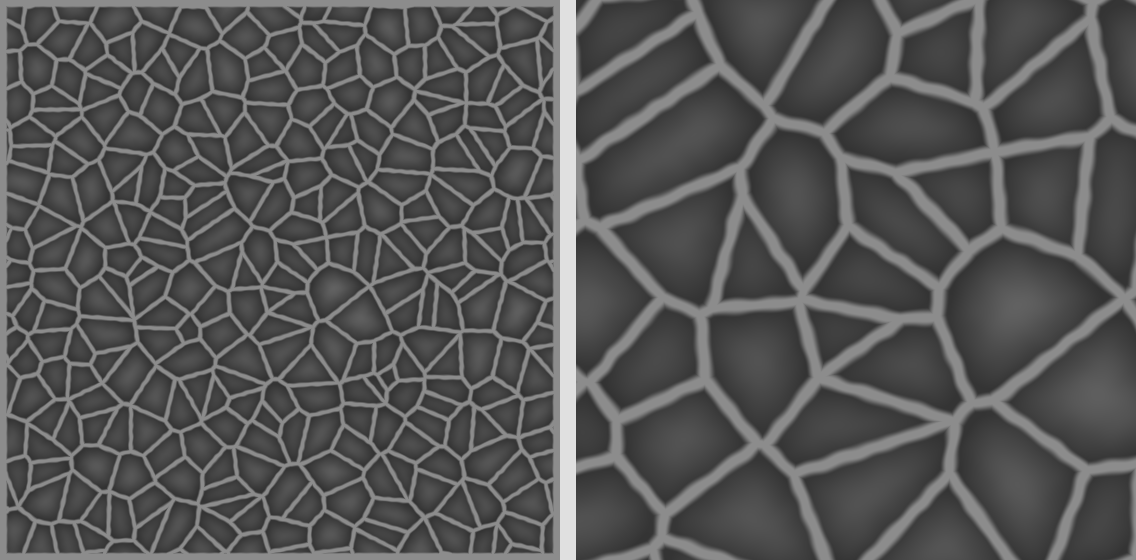
Left, the full canvas; right, a detail of the centre.
Write a WebGL 1 fragment shader that draws this pattern.

```glsl
precision highp float;
// Grey cracked mosaic: irregular Voronoi cells with soft pale seams inside a thin frame.

uniform vec2 u_resolution;

const float GRID = 12.0;   // grid squares per canvas side, two seeds in each

vec2 hash2(vec2 p) {
  vec3 q = fract(p.xyx * vec3(0.1031, 0.1030, 0.0973));
  q += dot(q, q.yzx + 33.33);
  return fract((q.xx + q.yz) * q.zy);
}

vec2 seedPoint(vec2 square, float index) {
  return square + hash2(square + vec2(37.0, 71.0) * (index + 1.0));
}

// Offset from p to its nearest seed.
vec2 nearestSeed(vec2 p) {
  vec2 nearest = vec2(9.0);
  for (int y = -2; y <= 2; y++)
    for (int x = -2; x <= 2; x++)
      for (int i = 0; i < 2; i++) {
        vec2 offset = seedPoint(floor(p) + vec2(x, y), float(i)) - p;
        if (dot(offset, offset) < dot(nearest, nearest)) nearest = offset;
      }
  return nearest;
}

// x: exact distance to the closest seam, y: rounded distance for shading.
vec2 seamDistance(vec2 p) {
  vec2 nearest = nearestSeed(p);
  float closest = 9.0;
  float sum = 0.0;
  for (int y = -2; y <= 2; y++)
    for (int x = -2; x <= 2; x++)
      for (int i = 0; i < 2; i++) {
        vec2 offset = seedPoint(floor(p) + vec2(x, y), float(i)) - p;
        vec2 across = offset - nearest;
        if (dot(across, across) > 1e-6) {
          float d = dot(0.5 * (nearest + offset), normalize(across));
          closest = min(closest, d);
          sum += exp(-12.5 * d);
        }
      }
  return vec2(closest, -log(sum + 1e-6) / 12.5) / GRID;
}

// Layered sines, roughly -1 to 1.
float ripple(vec2 p) {
  return 0.5 * sin(p.x + 1.7 * sin(p.y * 0.61)) + 0.5 * sin(p.y * 1.13 + 1.4 * sin(p.x * 0.73));
}

void main() {
  float side = min(u_resolution.x, u_resolution.y);
  vec2 uv = gl_FragCoord.xy / side;
  vec2 size = u_resolution / side;
  float pixel = 1.0 / side;

  // Slightly wavering seams
  vec2 wobble = 0.0007 * vec2(ripple(uv * 270.0), ripple(uv.yx * 250.0 + 4.0));
  vec2 seam = seamDistance((uv + wobble) * GRID + 5.0);

  // Cells: dark rims and slivers, paler middles in the wide ones
  float shade = 0.205 + 6.0 * max(seam.y, 0.0);
  shade += 0.008 * ripple(uv * 85.0);
  shade = min(shade, 0.42);

  // Seams and frame
  float soft = max(0.0023, 0.7 * pixel);
  float line = 1.0 - smoothstep(0.0038 - soft, 0.0038 + soft, seam.x);
  vec2 inset = min(uv, size - uv);
  float border = min(inset.x, inset.y) + 0.4 * wobble.x;
  float frame = 1.0 - smoothstep(0.0125 - soft, 0.0125 + soft, border);
  shade = mix(shade, 0.55, max(line, frame));

  gl_FragColor = vec4(vec3(shade), 1.0);
}
```
